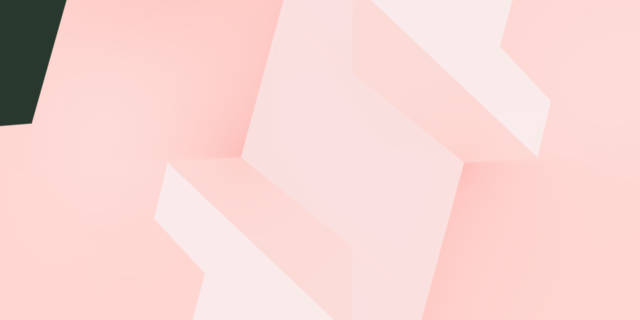
A Shadertoy shader for this background:

```glsl
const vec3 GREEN = vec3(0.16, 0.22, 0.18);
const vec3 BLUSH = vec3(1.00, 0.838, 0.822);
const vec3 PALE_BLUSH = vec3(0.99, 0.86, 0.845);
const vec3 SHADOW = vec3(0.99, 0.74, 0.72);
const vec3 PANEL = vec3(0.973, 0.882, 0.878);
const vec3 FOLD = vec3(0.988, 0.863, 0.848);
const vec3 FOLD_DEEP = vec3(1.00, 0.805, 0.785);
const vec3 WHITE = vec3(0.98, 0.92, 0.922);

// Corners of the lower fold, relative to the centre of symmetry
const vec2 CENTRE = vec2(1.1016, 0.5);
const vec2 LIP = vec2(-0.578, -0.008);
const vec2 CORNER = vec2(-0.349, 0.008);
const vec2 EDGE_TOP = vec2(-0.216, 0.5);
const vec2 INNER = vec2(0.0, -0.272);
const vec2 TAIL = vec2(0.0, -0.555);
const vec2 HEEL = vec2(-0.620, -0.184);
const vec2 NOTCH = vec2(-0.461, -0.355);
const vec2 FOOT = vec2(-0.500, -0.500);

// Signed distance to the line a-b, positive on its left
float side(vec2 p, vec2 a, vec2 b) {
    vec2 d = normalize(b - a);
    return d.x * (p.y - a.y) - d.y * (p.x - a.x);
}

float cover(float dist, float soft) {
    return smoothstep(-soft, soft, dist);
}

float glow(vec2 p, vec2 centre, vec2 radius) {
    vec2 d = (p - centre) / radius;
    return exp(-dot(d, d));
}

float panelEdge(vec2 q) {
    return side(q, EDGE_TOP, CORNER);
}

float foldShape(vec2 q) {
    float upper = min(side(q, CORNER, LIP), side(q, INNER, CORNER));
    return min(min(upper, -q.x), side(q, LIP, TAIL));
}

float bandShape(vec2 q) {
    float outer = max(side(q, HEEL, NOTCH), side(q, NOTCH, FOOT));
    float inner = min(side(q, TAIL, LIP), side(q, LIP, HEEL));
    return min(min(outer, inner), -q.x);
}

// Shade cast on the wall beside the panel
float wallShadow(vec2 q) {
    float away = max(-panelEdge(q), 0.0);
    float along = 0.48 * exp(-away / 0.13);
    float nook = 0.5 * exp(-length(q - CORNER) / 0.11);
    return (along + nook) * smoothstep(-0.02, 0.02, q.y);
}

float softWaves(vec2 p) {
    float sum = 0.0;
    for (int i = 1; i <= 3; i++) {
        float f = float(i);
        sum += sin(p.x * 5.0 * f + 2.0 * sin(p.y * 4.0 + f)) / f;
    }
    return sum;
}

vec3 wall(vec2 p, vec2 q) {
    vec3 color = mix(BLUSH, PALE_BLUSH, glow(p, vec2(0.35, 0.58), vec2(0.25, 0.28)));
    color = mix(color, PALE_BLUSH, glow(p, vec2(1.95, 0.75), vec2(0.4, 0.35)));
    color = mix(color, SHADOW, 0.4 * glow(p, vec2(0.5, 1.05), vec2(0.38, 0.2)));
    float shade = q.x < 0.0 ? wallShadow(q) : wallShadow(-q);
    return mix(color, SHADOW, clamp(shade, 0.0, 1.0));
}

vec3 paintFold(vec3 color, vec2 q, float px) {
    float deep = 0.8 * exp(-length(q - CORNER) / 0.16);
    color = mix(color, mix(FOLD, FOLD_DEEP, deep), cover(foldShape(q), px));
    return mix(color, WHITE, cover(bandShape(q), px));
}

void mainImage(out vec4 fragColor, in vec2 fragCoord) {
    float px = 1.0 / iResolution.y;
    vec2 p = fragCoord * px;
    vec2 q = p - CENTRE;
    vec3 color = wall(p, q);

    // Slanted panel with a warm rim
    float strip = min(panelEdge(q), panelEdge(-q));
    float crease = min(abs(side(q, INNER, CORNER)), abs(side(-q, INNER, CORNER)));
    float rim = 0.4 * exp(-max(min(strip, crease), 0.0) / 0.03);
    color = mix(color, mix(PANEL, FOLD, rim), cover(strip, px));

    // Two folds, each the half turn of the other
    color = paintFold(color, q, px);
    color = paintFold(color, -q, px);
    color += 0.0015 * softWaves(p);

    // Dark opening at the upper left
    vec2 tip = vec2(0.099, 0.614);
    float opening = min(side(p, tip, vec2(0.208, 1.0)), side(p, vec2(0.0, 0.606), tip));
    color = mix(color, GREEN, cover(opening, px));

    fragColor = vec4(color, 1.0);
}
```
